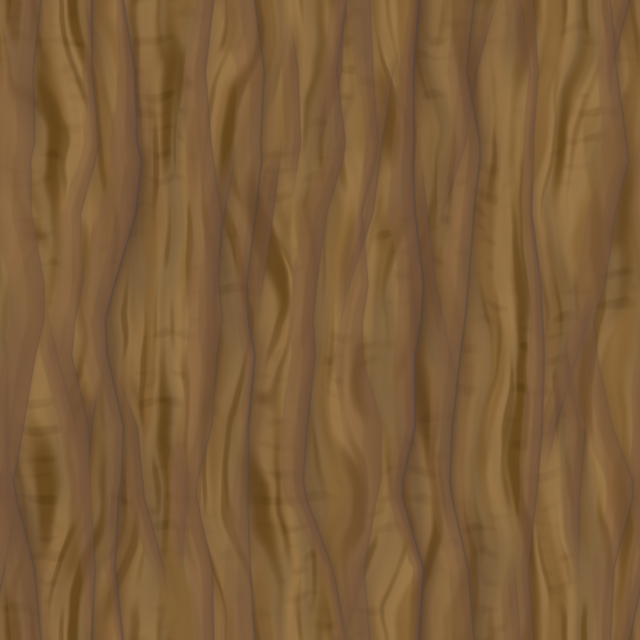
Write a Shadertoy shader that draws this texture.

```glsl
// Tiling painted tree bark: kinked vertical ridges over tan, streaked wood.

float hash(vec2 p) {
    return fract(sin(dot(p, vec2(127.1, 311.7))) * 43758.5453);
}

// Mostly sideways slope at a wrapped lattice corner, so that noise runs upright.
float corner(vec2 i, vec2 f, vec2 cells, float seed) {
    float angle = 6.2832 * hash(mod(i, cells) + seed);
    return dot(f, vec2(1.2 * cos(angle), 0.45 * sin(angle)));
}

// Gradient noise around 0.5 that wraps after "cells" steps across the canvas.
float noise(vec2 uv, vec2 cells, float seed) {
    vec2 p = uv * cells, i = floor(p), f = fract(p), e = vec2(1.0, 0.0);
    vec2 u = f * f * f * (f * (f * 6.0 - 15.0) + 10.0);
    return 0.5 + 0.8 * mix(
        mix(corner(i, f, cells, seed), corner(i + e.xy, f - e.xy, cells, seed), u.x),
        mix(corner(i + e.yx, f - e.yx, cells, seed), corner(i + 1.0, f - 1.0, cells, seed), u.x), u.y);
}

// Wrapping polyline of n straight segments, from 0 to 1.
float bend(float y, float n, float seed) {
    float i = floor(y * n);
    return mix(hash(vec2(mod(i, n), seed)), hash(vec2(mod(i + 1.0, n), seed)), fract(y * n));
}

// Signed distance on a circle of length one.
float wrapped(float d) {
    return fract(d + 0.5) - 0.5;
}

// Stepped reddish flank left of an edge, thin grey crease on it, shadow to its right.
vec3 ridge(vec3 color, float d, float width, float depth, float opacity, float grain) {
    float flank = smoothstep(-width - 0.003, -width + 0.002, d) * smoothstep(0.001, -0.001, d);
    float inner = smoothstep(-0.003, 0.003, d + 0.5 * width);
    float nearEdge = exp(min(d, 0.0) / 0.014);
    float tone = 0.25 * inner + 0.6 * nearEdge * (0.4 + 0.6 * depth) + 0.5 * (grain - 0.4);
    vec3 flankColor = mix(vec3(0.50, 0.36, 0.24), vec3(0.39, 0.28, 0.21), clamp(tone, 0.0, 1.0));
    color = mix(color, flankColor, flank * opacity * (0.6 + 0.2 * inner + 0.15 * nearEdge));

    float shadow = smoothstep(-0.001, 0.001, d) * exp(-max(d, 0.0) / (0.006 + 0.016 * depth));
    color = mix(color, vec3(0.36, 0.25, 0.16), shadow * opacity * (0.15 + 0.75 * depth));

    float crease = smoothstep(0.0028, 0.0, abs(d));
    return mix(color, vec3(0.32, 0.27, 0.25), crease * opacity * (0.15 + 0.6 * depth));
}

void mainImage(out vec4 fragColor, in vec2 fragCoord) {
    vec2 uv = fragCoord / iResolution.xy;

    // Bend the wood grain gently sideways
    vec2 grainUv = uv;
    grainUv.x += 0.075 * (noise(uv, vec2(4.0, 4.0), 3.0) - 0.5);
    grainUv.x += 0.026 * (noise(uv, vec2(10.0, 9.0), 17.0) - 0.5);
    grainUv.x += 0.006 * (noise(uv, vec2(24.0, 24.0), 23.0) - 0.5);
    float fibre = noise(grainUv, vec2(76.0, 6.0), 29.0);

    // Tan plates with greyer patches
    float plate = noise(grainUv, vec2(17.0, 3.0), 41.0);
    float patches = noise(grainUv, vec2(24.0, 5.0), 53.0);
    vec3 color = mix(vec3(0.50, 0.39, 0.245), vec3(0.585, 0.45, 0.272), smoothstep(0.3, 0.6, plate));
    color = mix(color, vec3(0.505, 0.37, 0.195), 0.75 * smoothstep(0.48, 0.72, patches));

    // Olive streaks: broad soft ones, and thin folds along noise contours
    float broad = smoothstep(0.58, 0.88, noise(grainUv, vec2(25.0, 5.0), 67.0));
    float narrow = smoothstep(0.6, 0.88, noise(grainUv, vec2(48.0, 8.0), 71.0));
    float fold = smoothstep(0.10, 0.0, abs(noise(grainUv, vec2(18.0, 4.0), 77.0) - 0.5));
    fold *= smoothstep(0.46, 0.72, noise(uv, vec2(13.0, 6.0), 79.0));
    color = mix(color, vec3(0.38, 0.26, 0.09), 0.85 * broad);
    color = mix(color, vec3(0.40, 0.28, 0.12), 0.6 * narrow);
    color = mix(color, vec3(0.39, 0.27, 0.11), 0.55 * fold);

    // Small dabs
    float dab = noise(grainUv.yx + 0.02 * plate, vec2(46.0, 30.0), 83.0);
    float dabArea = smoothstep(0.42, 0.68, noise(uv, vec2(10.0, 7.0), 97.0));
    color -= vec3(0.04, 0.037, 0.03) * smoothstep(0.52, 0.8, dab) * dabArea;

    // Short slanting splits
    for (float k = 0.0; k < 16.0; k++) {
        float span = 0.12 + 0.13 * hash(vec2(k, 5.0));
        float dy = wrapped(uv.y - hash(vec2(k, 7.0)));
        float taper = 1.0 - smoothstep(0.4, 1.0, abs(dy) / span);
        float x = (k + hash(vec2(k, 9.0))) / 16.0 + dy * 0.55 * (hash(vec2(k, 11.0)) - 0.5);
        x += 0.025 * bend(uv.y, 9.0, k + 130.0);
        color = ridge(color, wrapped(uv.x - x), 0.003 + 0.022 * taper,
                      0.7 * bend(uv.y, 5.0, k + 160.0), taper * 0.85, fibre);
    }

    // Long ridges running the full height, some deep and some faint
    for (float k = 0.0; k < 11.0; k++) {
        float x = (k + 0.7 * hash(vec2(k, 13.0))) / 11.0;
        x += 0.06 * (bend(uv.y, 4.0, k + 200.0) - 0.5) + 0.026 * (bend(uv.y, 9.0, k + 230.0) - 0.5);
        float width = 0.006 + 0.056 * bend(uv.y, 3.0, k + 260.0) + 0.010 * (fibre - 0.5);
        float depth = smoothstep(0.1, 0.9, 0.55 * bend(uv.y, 5.0, k + 290.0) + 0.5 * hash(vec2(k, 19.0)));
        float opacity = 0.65 + 0.35 * bend(uv.y, 3.0, k + 320.0);
        color = ridge(color, wrapped(uv.x - x), width, depth, opacity, fibre);
    }

    // Faint fibres and brush mottling over everything
    float mottle = noise(grainUv, vec2(32.0, 12.0), 109.0) - 0.5;
    color *= 1.01 + 0.06 * (fibre - 0.5) + 0.07 * mottle;
    fragColor = vec4(color, 1.0);
}
```
